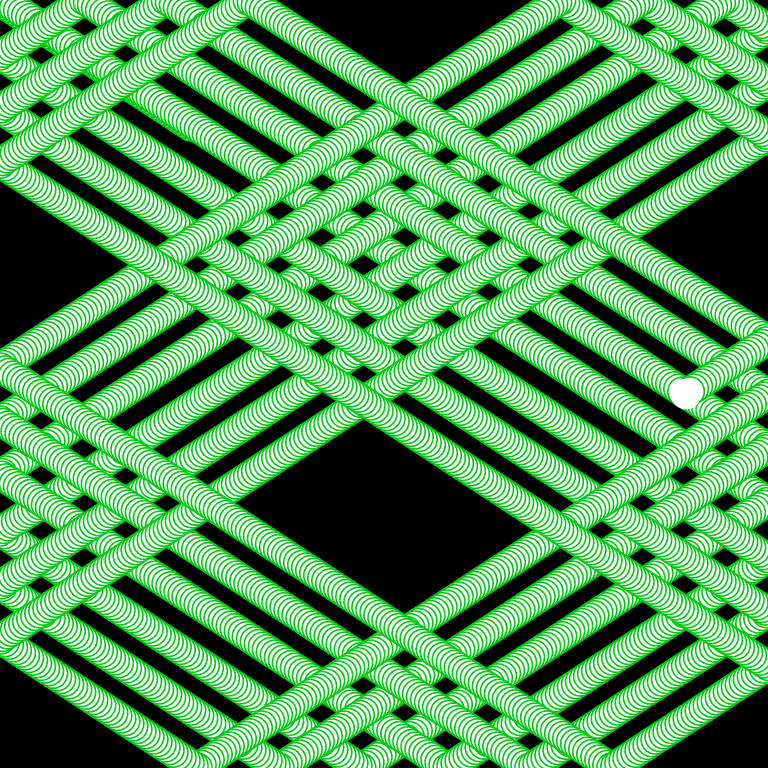
Give the GLSL for this pattern, as a WebGL 1 fragment shader.

```glsl
precision highp float;
uniform vec2 u_resolution;

const float RADIUS = 0.0199;
const float STROKE = 0.0021;
const float SPACING = 0.00625;
const float SLOPE = 0.655;
const float TRAIL_WIDTH = 19.36;
const float NO_DISC = 1e5;
const vec2 BALL = vec2(0.893, 0.487);
const vec3 WHITE = vec3(1.0);
const vec3 GREEN = vec3(0.0, 0.79, 0.07);
const vec3 BLACK = vec3(0.0);

// Reflect an unbounded position back into the unit square
vec2 foldIntoBox(vec2 p) {
  return 1.0 - abs(mod(p, 2.0) - 1.0);
}

// Index of the newest disc on the straight trail that covers q
float newestDisc(vec2 q, vec2 dir, float lastDisc) {
  vec2 rel = q - BALL;
  float along = dot(rel, dir);
  float across = rel.x * dir.y - rel.y * dir.x;
  float halfSquared = RADIUS * RADIUS - across * across;
  if (halfSquared < 0.0) return NO_DISC;
  float halfChord = sqrt(halfSquared);
  float n = max(0.0, ceil((along - halfChord) / SPACING));
  bool covered = n * SPACING <= along + halfChord && n <= lastDisc;
  return covered ? n : NO_DISC;
}

// Mirror copy of y that lies nearest to a height on the unfolded trail
float nearestCopy(float y, float height) {
  return y + 2.0 * floor((height - y) * 0.5 + 0.5);
}

vec3 trailColor(vec2 p, float pixel) {
  vec2 dir = normalize(vec2(1.0, SLOPE));
  float lastDisc = floor(TRAIL_WIDTH / (dir.x * SPACING));
  float top = NO_DISC;

  // Unfold the bounces: one mirrored cell per crossing of the box
  for (int i = 0; i < 22; i++) {
    float cell = float(i);
    float x = cell + (mod(cell, 2.0) < 0.5 ? p.x : 1.0 - p.x);
    float height = BALL.y + SLOPE * (x - BALL.x);
    vec2 upright = vec2(x, nearestCopy(p.y, height));
    vec2 flipped = vec2(x, nearestCopy(-p.y, height));
    top = min(top, newestDisc(upright, dir, lastDisc));
    top = min(top, newestDisc(flipped, dir, lastDisc));
  }
  if (top >= NO_DISC) return BLACK;
  if (top < 0.5) return WHITE;

  // Outlined disc at its bounced position
  vec2 center = foldIntoBox(BALL + dir * top * SPACING);
  float inner = RADIUS - STROKE;
  float soft = 0.25 * pixel;
  float outline = smoothstep(inner - soft, inner + soft, distance(p, center));
  return mix(WHITE, GREEN, outline);
}

void main() {
  float pixel = 1.0 / min(u_resolution.x, u_resolution.y);
  vec3 color = vec3(0.0);

  // Nine samples smooth the fine arcs
  for (int j = 0; j < 3; j++) {
    for (int i = 0; i < 3; i++) {
      vec2 offset = (vec2(float(i), float(j)) - 1.0) / 3.0;
      vec2 p = (gl_FragCoord.xy + offset) / u_resolution;
      color += trailColor(p, pixel);
    }
  }
  gl_FragColor = vec4(color / 9.0, 1.0);
}
```
